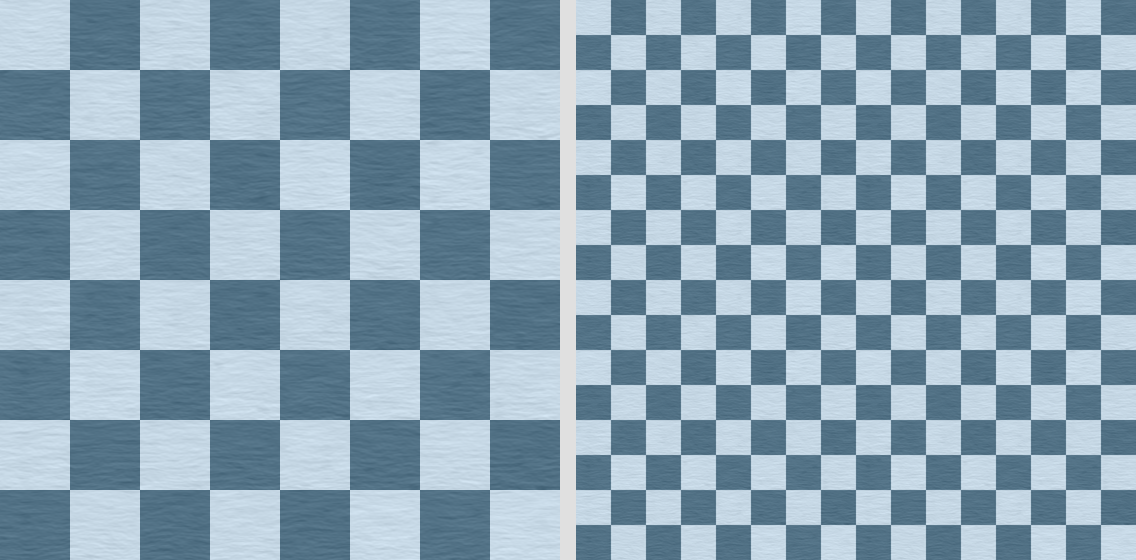
Left, the tile; right, the same tile 2 across and 2 down.
This pattern is drawn by a WebGL 1 fragment shader. Its source:

```glsl
precision highp float;
// Checkerboard of 8 by 8 squares in pale and slate blue, painted on wood.
// The checker is a product of two smoothed square waves; the horizontal grain
// is stretched gradient noise, lit as a relief, that wraps at the canvas edges.

uniform vec2 u_resolution;

const float PI = 3.14159265;

float hash(vec2 p) {
  vec3 q = fract(p.xyx * vec3(0.1031, 0.1030, 0.0973));
  q += dot(q, q.yzx + 33.33);
  return fract((q.x + q.y) * q.z);
}

// Slope of a random unit gradient at a lattice point, repeating every period
float corner(vec2 cell, vec2 offset, vec2 period) {
  float angle = 2.0 * PI * hash(mod(cell, period));
  return dot(vec2(cos(angle), sin(angle)), offset);
}

// Gradient noise over the unit square with a whole number of cells
float noise(vec2 uv, vec2 period) {
  vec2 p = uv * period;
  vec2 i = floor(p), f = p - i;
  vec2 w = f * f * f * (f * (f * 6.0 - 15.0) + 10.0);
  vec2 e = vec2(1.0, 0.0);
  float low = mix(corner(i, f, period), corner(i + e, f - e, period), w.x);
  float high = mix(corner(i + e.yx, f - e.yx, period),
                   corner(i + 1.0, f - 1.0, period), w.x);
  return mix(low, high, w.y);
}

// Height of the wood surface: long fibres, short ridges and fine tooth
float fibres(vec2 uv) {
  return 0.9 * noise(uv, vec2(22.0, 118.0))
       + 0.9 * noise(uv + 0.37, vec2(48.0, 170.0))
       + 0.4 * noise(uv + 0.71, vec2(120.0, 250.0));
}

void main() {
  vec2 uv = gl_FragCoord.xy / u_resolution;

  // Checker: one square wave per axis, about a pixel wide at the edges
  vec2 wave = clamp(sin(8.0 * PI * uv) * u_resolution / (4.0 * PI), -1.0, 1.0);
  float slate = 0.5 + 0.5 * wave.x * wave.y;

  // Grain bends gently and is lit from above
  vec2 bent = uv + vec2(0.0, 0.006 * noise(uv, vec2(12.0, 16.0)));
  float relief = fibres(bent) - fibres(bent + vec2(0.0005, 0.0022));

  // Ridges are deeper toward the foot of each square
  vec2 cell = floor(uv * 8.0);
  float foot = 1.0 - fract(uv.y * 8.0);
  relief *= mix(0.75, 1.15, foot);

  // Soft bands, sparse dark pores and a slight tone per square
  float bands = noise(bent + 0.13, vec2(14.0, 72.0));
  float pores = smoothstep(0.2, 0.55, noise(bent + 0.59, vec2(26.0, 130.0)));
  float tone = 0.010 * (hash(cell + 5.0) - 0.5);

  vec3 pale = vec3(0.778, 0.848, 0.900);
  vec3 dark = vec3(0.322, 0.446, 0.524);
  float shade = 0.055 * relief + 0.030 * bands - 0.030 * pores + tone;
  vec3 color = mix(pale, dark, slate) + shade * mix(1.0, 0.95, slate);

  gl_FragColor = vec4(color, 1.0);
}
```
